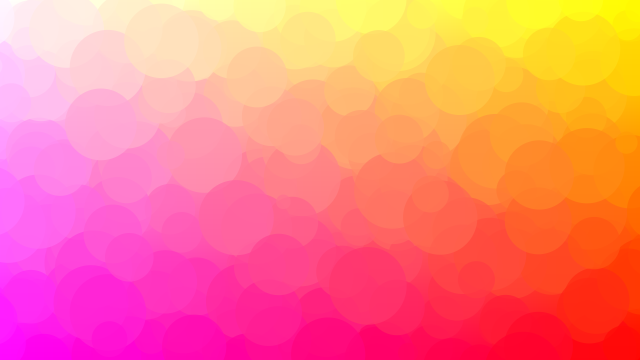
A Shadertoy shader for this background:

```glsl
// Overlapping translucent discs over a white, yellow, magenta and red blend.

const int DISC_COUNT = 260;
const float MIN_RADIUS = 0.018;   // radii in canvas heights
const float MAX_RADIUS = 0.108;
const float DISC_OPACITY = 0.72;
const float MARGIN = 0.03;        // how far centres may leave the canvas

// Integer hash giving a value from 0 to 1.
float hash(uint n) {
    n = (n ^ 61u) ^ (n >> 16u);
    n *= 9u;
    n ^= n >> 4u;
    n *= 668265261u;
    n ^= n >> 15u;
    return float(n & 65535u) / 65535.0;
}

// Four-corner blend: green rises with height, blue fades to the right.
vec3 cornerBlend(vec2 uv) {
    uv = clamp(uv, 0.0, 1.0);
    return vec3(1.0, uv.y, 1.0 - uv.x);
}

// Evenly spread centre from a low-discrepancy sequence, with some jitter.
vec2 discCenter(int index) {
    uint seed = uint(index) * 3u;
    vec2 spread = float(index) * vec2(0.75488, 0.56984);
    vec2 jitter = vec2(hash(seed), hash(seed + 1u)) - 0.5;
    vec2 uv = fract(spread + 0.12 * jitter);
    return mix(vec2(-MARGIN), vec2(1.0 + MARGIN), uv);
}

float discRadius(int index) {
    float size = hash(uint(index) * 3u + 2u);
    return mix(MIN_RADIUS, MAX_RADIUS, sqrt(size));
}

// Smooth disc coverage, one pixel wide at the rim.
float discMask(vec2 p, float radius, float pixel) {
    return clamp(0.5 - (length(p) - radius) / pixel, 0.0, 1.0);
}

void mainImage(out vec4 fragColor, in vec2 fragCoord) {
    vec2 uv = fragCoord / iResolution.xy;
    vec2 canvas = vec2(iResolution.x / iResolution.y, 1.0);
    float pixel = 1.0 / iResolution.y;

    vec3 color = cornerBlend(uv);

    // Each disc takes the flat blend colour found at its centre.
    for (int i = 0; i < DISC_COUNT; i++) {
        vec2 center = discCenter(i);
        float mask = discMask((uv - center) * canvas, discRadius(i), pixel);
        color = mix(color, cornerBlend(center), DISC_OPACITY * mask);
    }

    fragColor = vec4(color, 1.0);
}
```
